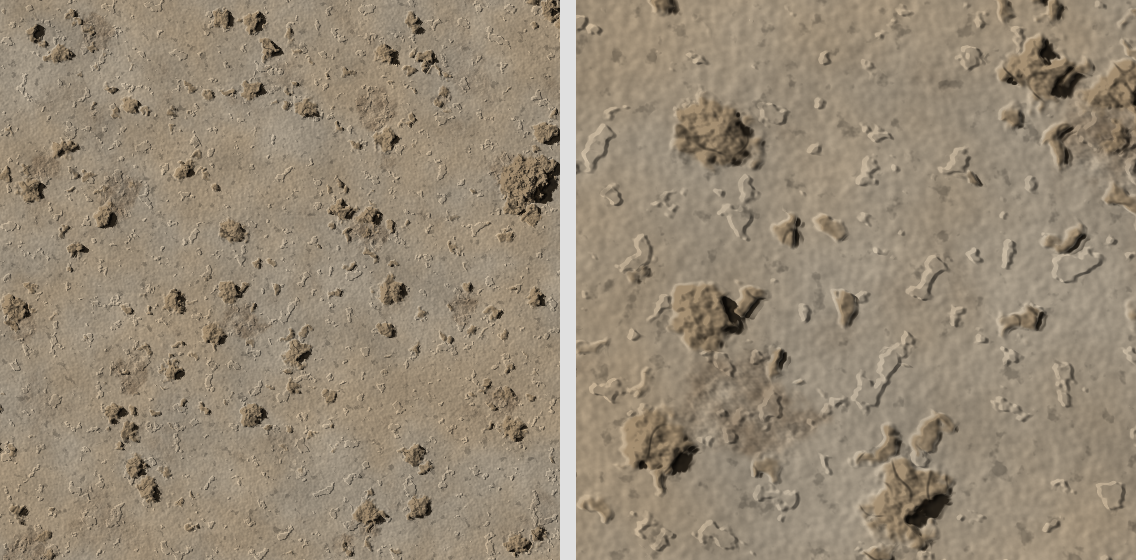
Left: the whole. Right: its middle third, enlarged.
A Shadertoy shader for this texture:

```glsl
// Dry, dusty ground strewn with clustered clods of earth under a low sun.
// Ragged lumps, crusty flakes and gradient-noise grit form a height field,
// lit by its slope towards the sun and darkened by a short shadow march.

const vec2 SUN_DIR = vec2(-0.92, 0.39);
const float SUN_SLOPE = 0.56;
const vec3 GREY_DUST = vec3(0.592, 0.549, 0.484);
const vec3 WARM_DUST = vec3(0.610, 0.545, 0.455);
const vec3 CLOD_EARTH = vec3(0.500, 0.427, 0.330);
const vec3 STAIN_EARTH = vec3(0.445, 0.380, 0.305);
const vec3 SHADOW_TINT = vec3(0.25, 0.23, 0.20);

vec3 hash3(vec2 p) {
    vec3 q = fract(vec3(p.xyx) * vec3(0.1031, 0.1030, 0.0973));
    q += dot(q, q.yxz + 33.33);
    return fract((q.xxy + q.yzz) * q.zyx);
}

float cornerSlope(vec2 cell, vec2 offset) {
    return dot(hash3(cell).xy * 2.0 - 1.0, offset);
}

// Gradient noise, roughly -0.7 to 0.7
float noise(vec2 p) {
    vec2 i = floor(p), f = fract(p);
    vec2 u = f * f * f * (f * (f * 6.0 - 15.0) + 10.0);
    vec2 e = vec2(1.0, 0.0);
    float low = mix(cornerSlope(i, f), cornerSlope(i + e.xy, f - e.xy), u.x);
    float high = mix(cornerSlope(i + e.yx, f - e.yx), cornerSlope(i + e.xx, f - e.xx), u.x);
    return 1.3 * mix(low, high, u.y);
}

float fbm(vec2 p) {
    float sum = 0.0, amp = 0.6;
    for (int i = 0; i < 4; i++) {
        sum += amp * noise(p);
        p = mat2(1.6, 1.2, -1.2, 1.6) * p + 17.3;
        amp *= 0.55;
    }
    return sum;
}

// Height of lumps scattered one per cell; amount sets how many cells are filled
float lumps(vec2 p, float cells, float radius, float amount, float seed) {
    float top = 0.0;
    vec2 home = floor(p * cells);
    for (int y = -1; y <= 1; y++)
    for (int x = -1; x <= 1; x++) {
        vec2 id = home + vec2(x, y);
        vec3 h = hash3(id + seed);
        float r = radius * smoothstep(0.0, 0.4, amount - h.z);
        if (r < 0.0004) continue;
        vec2 d = (p - (id + 0.15 + 0.7 * h.xy) / cells) / r;
        float angle = 40.0 * h.z;
        d = mat2(cos(angle), sin(angle), -sin(angle), cos(angle)) * d;
        d.x *= 0.75 + 0.6 * h.y;
        float dist = mix(length(d), max(abs(d.x), abs(d.y)), 0.5);
        float tilt = 0.8 + 0.35 * d.y;
        top = max(top, r * 0.6 * tilt * smoothstep(1.1, 0.35, dist));
    }
    return top;
}

// Ragged outlines: push the sample point about by three sizes of noise
vec2 crumble(vec2 p) {
    vec2 coarse = vec2(noise(p * 42.0), noise(p * 42.0 + 71.0));
    vec2 fine = vec2(noise(p * 105.0 + 13.0), noise(p * 105.0 + 37.0));
    vec2 tiny = vec2(noise(p * 230.0 + 7.0), noise(p * 230.0 + 29.0));
    return p + 0.015 * coarse + 0.008 * fine + 0.003 * tiny;
}

float clodHeight(vec2 p, float cluster) {
    vec2 q = crumble(p);
    float h = lumps(q, 5.0, 0.045, 0.08 + 0.44 * cluster, 11.0);
    h = max(h, lumps(q, 14.0, 0.022, 0.22 + 0.56 * cluster, 53.0));
    return max(h, lumps(q, 28.0, 0.010, 0.20 + 0.50 * cluster, 97.0));
}

// Clods with broken tops, crusty flakes, rubble on rough patches and grit
float groundHeight(vec2 p, float cluster, float rough) {
    float clod = clodHeight(p, cluster) * (1.0 + 1.2 * fbm(p * 58.0 + 5.0));
    float flakes = 0.0034 * smoothstep(0.23, 0.34, fbm(p * 36.0 + 31.0) + 0.15 * rough);
    float rubble = 0.0055 * rough * fbm(p * 68.0 + 19.0);
    float grit = 0.0007 * noise(p * 215.0) + 0.0009 * noise(p * 95.0 + 9.0);
    return max(clod, flakes) + rubble + grit;
}

float castShadow(vec2 p, float start, float cluster) {
    float cover = 0.0;
    for (int i = 1; i <= 9; i++) {
        float reach = 0.0035 * float(i);
        cover = max(cover, clodHeight(p + SUN_DIR * reach, cluster) - start - SUN_SLOPE * reach);
    }
    return smoothstep(0.0002, 0.0030, cover);
}

void mainImage(out vec4 fragColor, in vec2 fragCoord) {
    vec2 p = fragCoord / iResolution.y + 3.0;
    float cluster = smoothstep(-0.28, 0.38, noise(p * 5.6 + 2.0));

    // Damp, trampled patches: ragged spots and soft smears
    float spots = lumps(crumble(p), 8.0, 0.046, 0.28 + 0.36 * cluster, 211.0);
    float smears = smoothstep(0.08, 0.42, fbm(p * 9.0 + 63.0));
    float rough = clamp(smoothstep(0.001, 0.016, spots) + 0.5 * smears, 0.0, 1.0);

    // Relief
    vec2 stride = SUN_DIR * 0.0012;
    float away = groundHeight(p - stride, cluster, rough);
    float near = groundHeight(p + stride, cluster, rough);
    float slope = (away - near) / 0.0024;
    float clod = clodHeight(p, cluster);
    float shadow = castShadow(p, clod, cluster);

    // Dust with faint blotches and grain
    vec3 color = mix(GREY_DUST, WARM_DUST, smoothstep(-0.3, 0.35, fbm(p * 5.0 + 40.0)));
    color *= 1.015 + 0.15 * fbm(p * 11.0) + 0.13 * fbm(p * 130.0 + 3.0);

    // Stains, crumbs of darker soil and the earth of the clods
    float soil = rough * (0.42 + 0.8 * fbm(p * 40.0 + 8.0));
    color = mix(color, STAIN_EARTH, clamp(soil, 0.0, 0.8));
    color *= 1.0 - 0.20 * smoothstep(0.20, 0.42, fbm(p * 64.0 + 21.0));
    float onClod = smoothstep(0.0005, 0.005, clod);
    color = mix(color, CLOD_EARTH, 0.8 * onClod);
    float crack = smoothstep(0.07, 0.0, abs(noise(p * 46.0 + 15.0)));
    color *= 1.0 - 0.4 * crack * onClod * smoothstep(-0.1, 0.2, noise(p * 30.0));

    // Sunlight and shadow
    color *= clamp(1.0 + 0.34 * slope, 0.35, 1.24);
    color *= mix(vec3(1.0), SHADOW_TINT, shadow);
    fragColor = vec4(color, 1.0);
}
```
